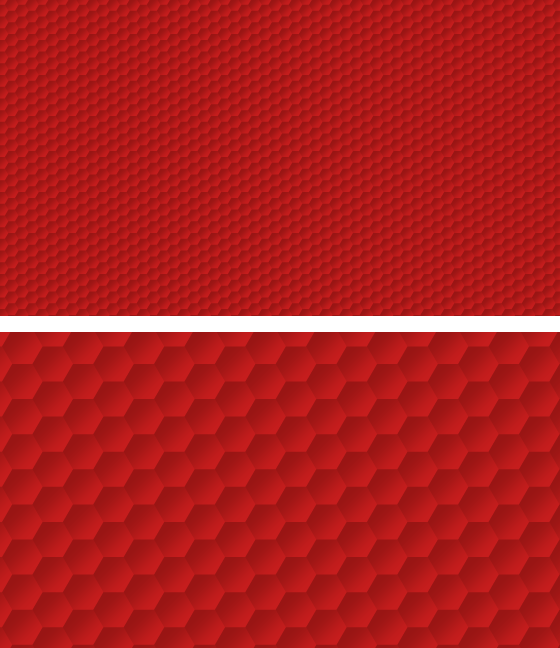
Top: the whole. Bottom: its middle third, enlarged.
Write a Shadertoy shader that draws this pattern.

```glsl
// Red honeycomb of flat-topped hexagons, each shaded from dark upper left to bright lower right.

// Offset from the nearest hexagon centre; every cell is one unit tall.
vec2 hexOffset(vec2 p) {
    vec2 period = vec2(sqrt(3.0), 1.0);
    vec2 even = mod(p + 0.5 * period, period) - 0.5 * period;
    vec2 odd = mod(p, period) - 0.5 * period;
    return dot(even, even) < dot(odd, odd) ? even : odd;
}

vec3 honeycomb(vec2 p) {
    vec2 offset = hexOffset(p);
    float slope = dot(offset, normalize(vec2(1.0, -1.0)));
    float light = pow(smoothstep(-0.47, 0.5, slope), 1.15);
    return mix(vec3(0.600, 0.083, 0.078), vec3(0.775, 0.113, 0.113), light);
}

void mainImage(out vec4 fragColor, in vec2 fragCoord) {
    const int SAMPLES = 4;
    vec3 color = vec3(0.0);

    // Average a grid of samples to smooth the cell edges
    for (int y = 0; y < SAMPLES; y++) {
        for (int x = 0; x < SAMPLES; x++) {
            vec2 jitter = (vec2(x, y) + 0.5) / float(SAMPLES) - 0.5;
            // 27 cells fit the canvas height
            vec2 p = (fragCoord + jitter) / iResolution.y * 27.0;
            color += honeycomb(p - vec2(0.13, 0.09));
        }
    }
    fragColor = vec4(color / float(SAMPLES * SAMPLES), 1.0);
}
```
